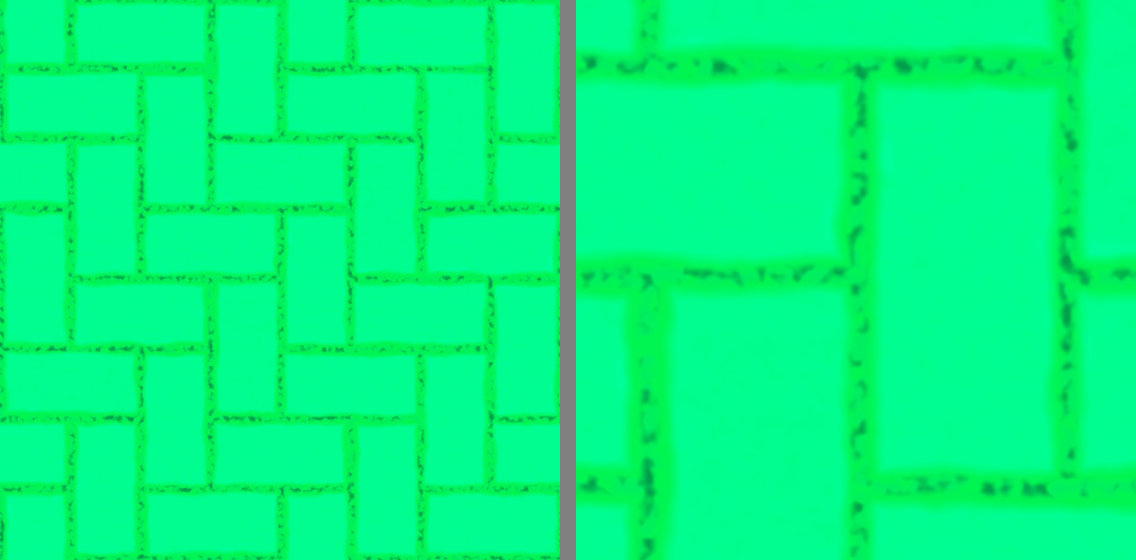
Left, the full canvas; right, a detail of the centre.
A WebGL 1 fragment shader for this texture:

```glsl
precision highp float;
// Herringbone paving: 2x1 bricks on an 8x8 cell grid, the bond repeating every 4 cells.
// Each cell finds its brick from the diagonal index; the distance to the brick edge
// shades soft joints, and wrapping gradient noise adds wobble, grit and dark specks.
uniform vec2 u_resolution;

const float CELLS = 8.0;                       // cells across and down the tile
const float BOND = 4.0;                        // cells per repeat of the bond
const vec2 GRID_SHIFT = vec2(0.015, -0.015);   // small offset of the grid, in cells
const float JOINT_INNER = 0.040;               // depth where the joint starts to fade
const float JOINT_OUTER = 0.128;               // depth where the brick face begins
const float CORNER = 0.10;                     // corner radius of a brick
const float JITTER = 0.036;                    // placement spread of a brick
const float WOBBLE = 0.030;                    // waviness of the joints
const float WIDTH_VARIATION = 0.045;           // change of joint width along its length
const float CORE = 0.060;                      // half width of the speckled joint core
const float SPECK_FREQ = 92.0;                 // specks per tile
const float FACE_MOTTLE = 0.022;               // unevenness of the brick face

const vec3 FACE = vec3(0.0, 0.992, 0.562);
const vec3 JOINT = vec3(0.0, 0.960, 0.318);
const vec3 GRIT = vec3(0.0, 0.935, 0.375);
const vec3 SPECK = vec3(0.0, 0.62, 0.29);
const vec3 GLINT = vec3(0.0, 0.99, 0.64);

vec2 hash2(vec2 p) {
  vec3 q = fract(p.xyx * vec3(0.1031, 0.1030, 0.0973));
  q += dot(q, q.yzx + 33.33);
  return fract((q.xx + q.yz) * q.zy);
}

// Gradient at a lattice point, wrapped to the period.
float cornerValue(vec2 cell, vec2 offset, float period) {
  float angle = 6.28319 * hash2(mod(cell, period) + period).x;
  return dot(vec2(cos(angle), sin(angle)), offset);
}

// Gradient noise that tiles over the unit square, for a whole number freq.
float noise(vec2 uv, float freq) {
  vec2 p = uv * freq;
  vec2 i = floor(p);
  vec2 f = p - i;
  vec2 u = f * f * f * (f * (f * 6.0 - 15.0) + 10.0);
  vec2 e = vec2(1.0, 0.0);
  return mix(mix(cornerValue(i, f, freq), cornerValue(i + e, f - e, freq), u.x),
             mix(cornerValue(i + e.yx, f - e.yx, freq),
                 cornerValue(i + 1.0, f - 1.0, freq), u.x), u.y);
}

// Finds the brick covering p: its lower corner and its size, in cells.
void findBrick(vec2 p, out vec2 origin, out vec2 size) {
  origin = floor(p);
  float part = mod(origin.x + origin.y, BOND);
  bool lying = part > 0.5 && part < 2.5;
  size = lying ? vec2(2.0, 1.0) : vec2(1.0, 2.0);
  if (part < 0.5) origin.y -= 1.0;
  else if (lying && part > 1.5) origin.x -= 1.0;
}

// Depth inside a rounded box, positive inside.
float boxDepth(vec2 p, vec2 halfSize, float radius) {
  vec2 q = abs(p) - halfSize + radius;
  return radius - length(max(q, 0.0)) - min(max(q.x, q.y), 0.0);
}

void main() {
  vec2 uv = gl_FragCoord.xy / u_resolution;
  uv.y = 1.0 - uv.y;
  float pixel = CELLS / min(u_resolution.x, u_resolution.y);

  // Wavy grid and the brick under this point
  vec2 wobble = vec2(noise(uv, 20.0) + 0.4 * noise(uv, 48.0),
                     noise(uv.yx, 22.0) + 0.4 * noise(uv.yx, 50.0));
  vec2 p = uv * CELLS - GRID_SHIFT + WOBBLE * wobble;
  vec2 origin, size;
  findBrick(p, origin, size);
  vec2 local = p - origin - 0.5 * size;
  vec2 random = hash2(mod(origin, CELLS) + 17.0);

  // Distances to the worn brick edge and to the joint centre line
  float depth = boxDepth(local - JITTER * (random - 0.5), 0.5 * size, CORNER);
  depth += WIDTH_VARIATION * noise(uv, 12.0) + 0.012 * noise(uv, 72.0);
  vec2 toEdge = 0.5 * size - abs(local);
  float centre = min(toEdge.x, toEdge.y);

  // Brick face with faint mottling and a few pale glints by the rim
  float mottle = noise(uv, 64.0) + 0.7 * noise(uv, 150.0);
  vec3 face = FACE;
  face.b += FACE_MOTTLE * mottle + 0.012 * (random.y - 0.5);
  float rim = smoothstep(0.08, 0.12, depth) * (1.0 - smoothstep(0.12, 0.20, depth));
  face = mix(face, GLINT, 0.5 * rim * smoothstep(0.25, 0.5, noise(uv, 26.0)));

  // Joint with grit and soft broken specks along its core
  float grain = noise(uv, SPECK_FREQ) + 0.35 * noise(uv, 2.0 * SPECK_FREQ);
  float wear = 0.4 * noise(uv, 14.0);
  float core = 1.0 - smoothstep(0.1 * CORE, CORE + pixel * 0.5, centre);
  vec3 joint = mix(JOINT, GRIT, core * smoothstep(-0.4, 0.15, mottle));
  joint = mix(joint, SPECK, core * smoothstep(-0.08, 0.58, grain + wear));

  float faceMask = smoothstep(JOINT_INNER, max(JOINT_OUTER, JOINT_INNER + pixel), depth);
  gl_FragColor = vec4(clamp(mix(joint, face, faceMask), 0.0, 1.0), 1.0);
}
```
